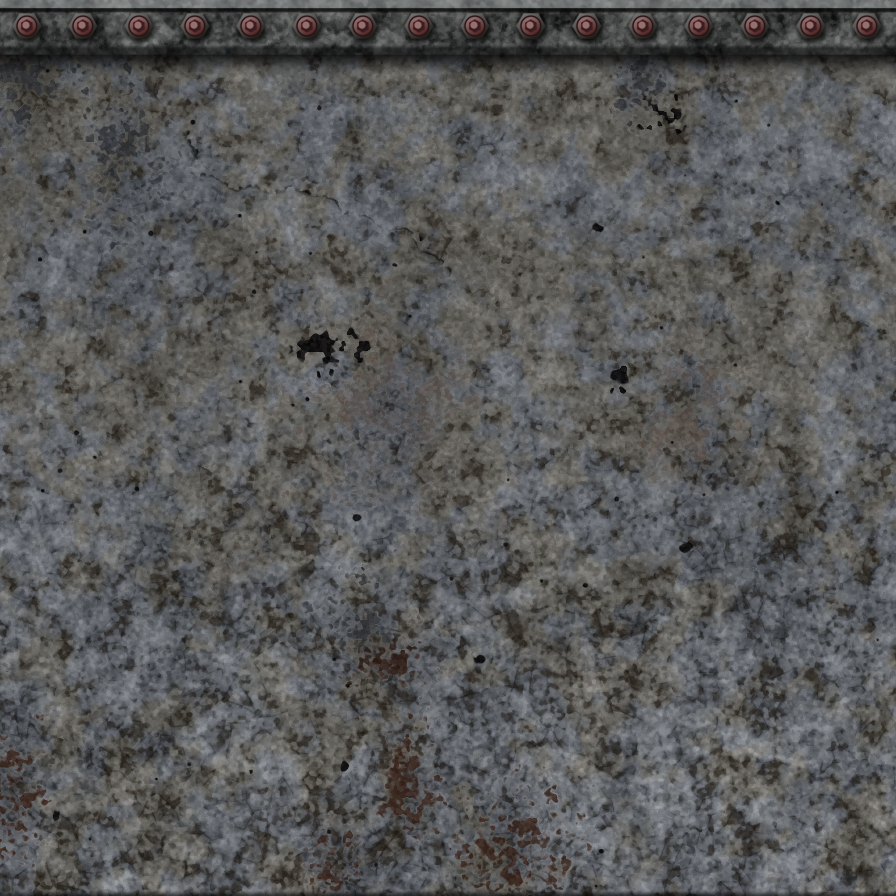
Reproduce this texture procedurally as a Shadertoy shader.

```glsl
const float BAND_BOTTOM = 0.939;
const float BAND_TOP = 0.989;
const float BOLT_COUNT = 16.0;
const vec2 BOLT_START = vec2(0.030, 0.971);
const float MOTTLE = 0.13;
const vec3 STEEL = vec3(0.366, 0.364, 0.362);
const vec3 COOL = vec3(-0.016, 0.002, 0.026);
const vec3 WARM = vec3(0.006, -0.002, -0.022);
const vec3 RUST = vec3(0.19, 0.105, 0.07);
const vec3 SOOT = vec3(0.13, 0.14, 0.16);
const vec3 PIT = vec3(0.045, 0.04, 0.045);

// Blots: centre, then radii
const vec4 PITS[9] = vec4[9](
    vec4(0.370, 0.609, 0.048, 0.024), vec4(0.742, 0.872, 0.028, 0.020),
    vec4(0.694, 0.578, 0.022, 0.016), vec4(0.667, 0.746, 0.008, 0.007),
    vec4(0.536, 0.264, 0.008, 0.006), vec4(0.384, 0.145, 0.006, 0.010),
    vec4(0.062, 0.092, 0.007, 0.010), vec4(0.398, 0.422, 0.007, 0.005),
    vec4(0.766, 0.389, 0.008, 0.006));
const vec4 SMUTS[4] = vec4[4](
    vec4(0.138, 0.835, 0.035, 0.075), vec4(0.030, 0.905, 0.050, 0.045),
    vec4(0.715, 0.910, 0.030, 0.030), vec4(0.410, 0.295, 0.045, 0.040));
const vec4 RUSTS[7] = vec4[7](
    vec4(0.375, 0.035, 0.038, 0.040), vec4(0.455, 0.130, 0.028, 0.070),
    vec4(0.435, 0.250, 0.045, 0.025), vec4(0.575, 0.050, 0.050, 0.060),
    vec4(0.430, 0.545, 0.070, 0.080), vec4(0.770, 0.530, 0.045, 0.060),
    vec4(0.012, 0.115, 0.030, 0.060));
const vec2 CRACK[6] = vec2[6](
    vec2(0.21, 0.85), vec2(0.216, 0.812), vec2(0.26, 0.79),
    vec2(0.345, 0.785), vec2(0.46, 0.735), vec2(0.505, 0.69));

vec3 hash3(vec2 p) {
    vec3 q = fract(p.xyx * vec3(0.1031, 0.1030, 0.0973));
    q += dot(q, q.yxz + 33.33);
    return fract((q.xxy + q.yzz) * q.zyx);
}

// Cellular noise: nearest distance, border gap, blended value, cell value
vec4 cells(vec2 p) {
    vec2 base = floor(p);
    float near = 9.0, next = 9.0, id = 0.0, sum = 0.0, weight = 0.0;
    for (int k = 0; k < 9; k++) {
        vec2 g = base + vec2(k % 3 - 1, k / 3 - 1);
        vec3 h = hash3(g + 100.0);
        float d = length(g + h.xy - p), w = exp(-6.0 * d * d);
        sum += w * h.z;
        weight += w;
        next = min(next, max(near, d));
        if (d < near) { near = d; id = h.z; }
    }
    return vec4(near, next - near, sum / weight, id);
}

float layered(vec2 p, float freq) {
    float sum = 0.0;
    for (int i = 0; i < 3; i++, freq *= 2.2)
        sum += cells(p * freq + float(i) * 17.3).z - 0.5;
    return sum;
}

float below(float a, float b, float v) { return 1.0 - smoothstep(a, b, v); }

float blot(vec2 p, vec4 b, float rough) {
    return smoothstep(0.0, 0.8, 1.0 - length((p - b.xy) / b.zw) + rough);
}

float segment(vec2 p, vec2 a, vec2 b) {
    vec2 d = b - a;
    return length(p - a - d * clamp(dot(p - a, d) / dot(d, d), 0.0, 1.0));
}

float hexagon(vec2 p) {
    p = abs(p);
    return max(p.x * 0.866 + p.y * 0.5, p.y);
}

vec3 wall(vec2 p, float coarse, float fine) {
    // Mottled steel, bluer and rougher towards the floor
    float low = below(0.1, 0.75, p.y);
    vec4 flakes = cells((p + 0.006 * sin(p.yx * 61.0 + 2.0 * sin(p * 37.0))) * 44.0);
    vec4 specks = cells(p * 42.0 + 8.0);
    float streak = cells(p * vec2(26.0, 3.5)).z - 0.5;
    float hue = layered(p + 3.7, 12.0) + 0.2 * low;
    vec3 col = STEEL + coarse * 0.05 + fine * MOTTLE * (0.75 + 0.4 * low) + streak * 0.05;
    col += mix(WARM, COOL, smoothstep(-0.4, 0.5, hue)) + 0.03 * hue;
    col += 0.04 * smoothstep(0.6, 0.9, flakes.w) * smoothstep(0.0, 0.3, flakes.y) * low;
    col -= 0.08 * below(0.0, 0.15, flakes.y) * smoothstep(0.1, 0.7, 0.4 * low - fine);

    // Stains and corrosion
    float smut = 0.0, rust = 0.0, pit = 0.0, crack = 1.0;
    float crumbs = (cells(p * 150.0).z - 0.5) * 2.2;
    for (int i = 0; i < 4; i++) smut = max(smut, blot(p, SMUTS[i], fine * 1.6 - 0.3));
    for (int i = 0; i < 7; i++) rust = max(rust, blot(p, RUSTS[i], fine * 1.5 + crumbs * 0.4 - 0.3));
    col = mix(col, SOOT, smut * 0.7);
    col = mix(col, RUST, rust * mix(0.8, 0.3, smoothstep(0.2, 0.5, p.y)));
    col = mix(col, vec3(0.17, 0.14, 0.11), 0.5 * smoothstep(0.45, 0.95, 0.25 * low - fine - 0.2 * hue));

    // Holes and scattered specks
    for (int i = 0; i < 9; i++) {
        float broken = smoothstep(0.01, 0.02, PITS[i].z);
        pit = max(pit, blot(p, PITS[i], crumbs * (0.4 + 0.7 * broken) - 0.5 * broken));
    }
    pit = smoothstep(0.0, 0.6, pit);
    pit = max(pit, below(0.03, 0.12, specks.x + 0.06 * crumbs) * step(0.965, specks.w));
    col = mix(col, PIT, pit * 0.9);

    // Winding crack
    vec2 bent = p + 0.003 * sin(p.yx * 150.0) + 0.005 * fine;
    for (int i = 0; i < 5; i++) crack = min(crack, segment(bent, CRACK[i], CRACK[i + 1]));
    return col * (1.0 - smoothstep(-0.8, 0.8, -fine) * 0.7 * below(0.0, 0.004, crack));
}

vec3 bolt(vec3 col, vec2 q, float aa) {
    float r = length(q), light = clamp(dot(q, vec2(-36.0, 60.0)), -1.0, 1.0);
    col *= mix(0.3, 1.0, smoothstep(0.012, 0.021, length(q + vec2(-0.001, 0.002))));
    col = mix(col, vec3(0.29, 0.27, 0.26) + 0.16 * light, below(-aa, aa, hexagon(q) - 0.0142));
    col = mix(col, vec3(0.13, 0.08, 0.08), below(-aa, aa, r - 0.0118));
    col = mix(col, vec3(0.45, 0.29, 0.29) + 0.2 * light, below(-aa, aa, r - 0.0102));
    col = mix(col, vec3(0.23, 0.11, 0.12), below(-aa, aa, hexagon(q.yx) - 0.0064));
    return mix(col, vec3(0.58, 0.44, 0.44), below(-aa, aa, length(q + vec2(0.001, -0.001)) - 0.004));
}

void mainImage(out vec4 fragColor, in vec2 fragCoord) {
    vec2 p = fragCoord / iResolution.xy;
    float aa = 0.8 / iResolution.y;
    float coarse = layered(p, 5.0), fine = layered(p + 2.0, 44.0);
    float grain = 0.075 * (cells(p * 250.0).w - 0.5);

    // Wall, shaded under the band and at the floor
    vec3 col = wall(p, coarse, fine) + grain;
    col *= mix(0.22, 1.0, smoothstep(-0.004, 0.026, BAND_BOTTOM - p.y));
    col *= mix(0.45, 1.0, smoothstep(0.0, 0.007, p.y));

    // Bolted band with a dark lip and a pale top strip
    vec3 band = vec3(0.29, 0.3, 0.295) + 0.15 * fine + 0.1 * coarse + grain;
    band *= mix(0.5, 1.0, smoothstep(0.945, 0.951, p.y));
    band *= mix(0.3, 1.0, smoothstep(0.001, 0.004, abs(p.y - BAND_TOP)));
    band = mix(band, vec3(0.46, 0.47, 0.47) + 0.1 * fine, smoothstep(-aa, aa, p.y - BAND_TOP - 0.002));
    vec2 q = p - BOLT_START;
    q.x = (fract(q.x * BOLT_COUNT + 0.5) - 0.5) / BOLT_COUNT;
    col = mix(col, bolt(band, q, aa), smoothstep(-aa, aa, p.y - BAND_BOTTOM));
    fragColor = vec4(clamp(col, 0.0, 1.0), 1.0);
}
```
